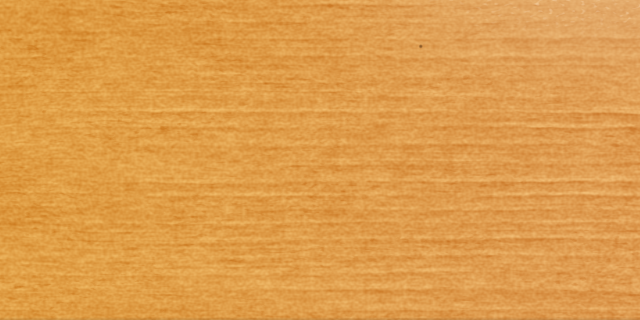
Give the GLSL for this texture, as a WebGL 2 fragment shader.

```glsl
#version 300 es
precision highp float;
// Varnished honey-coloured softwood plank with nearly level grain.
// Long thin growth lines, layers of stretched gradient noise for fibres and
// flecks, and a pale sheen with small glints toward the upper right corner.

uniform vec2 u_resolution;
out vec4 fragColor;

const vec3 DARK_WOOD = vec3(0.818, 0.510, 0.178);
const vec3 PALE_WOOD = vec3(0.924, 0.702, 0.388);
const vec3 SHEEN = vec3(0.910, 0.730, 0.530);
const vec3 SPECK = vec3(0.42, 0.25, 0.09);

float hash(vec2 p) {
    vec3 q = fract(p.xyx * vec3(0.1031, 0.1030, 0.0973));
    q += dot(q, q.yzx + 33.33);
    return fract((q.x + q.y) * q.z);
}

vec2 gradient(vec2 cell) {
    float angle = 6.28318 * hash(cell);
    return vec2(cos(angle), sin(angle));
}

// Gradient noise, roughly -0.7 to 0.7.
float gnoise(vec2 p) {
    vec2 i = floor(p), f = p - i;
    vec2 u = f * f * f * (f * (f * 6.0 - 15.0) + 10.0);
    vec2 e = vec2(0.0, 1.0);
    float a = dot(gradient(i), f);
    float b = dot(gradient(i + e.yx), f - e.yx);
    float c = dot(gradient(i + e.xy), f - e.xy);
    float d = dot(gradient(i + e.yy), f - e.yy);
    return mix(mix(a, b, u.x), mix(c, d, u.x), u.y);
}

// Noise stretched along the grain, shifted by a seed to decorrelate layers.
float layer(vec2 p, vec2 scale, float seed) {
    return gnoise(p * scale + seed * vec2(17.37, 31.73));
}

// Growth lines: a thin pale ridge above a thin dark line, fading along x.
float rings(vec2 p, float count, float seed) {
    float v = p.y * count + 0.9 * layer(p, vec2(0.25, 5.0), seed);
    v += 0.07 * layer(p, vec2(14.0, 20.0), seed + 3.0);
    float cell = floor(v), f = v - cell;
    float strength = 0.35 + 0.65 * hash(vec2(cell, seed));
    strength *= clamp(0.85 + 1.5 * layer(p, vec2(1.8, 12.0), seed + 1.0), 0.1, 1.4);
    float pale = smoothstep(0.40, 0.52, f) * (1.0 - smoothstep(0.56, 0.86, f));
    float dark = smoothstep(0.10, 0.34, f) * (1.0 - smoothstep(0.35, 0.44, f));
    return strength * (0.85 * pale - 0.75 * dark - 0.06);
}

// Short dark pores, sharpened lobes of stretched noise in loose patches.
float flecks(vec2 p, vec2 scale, float seed) {
    float patches = smoothstep(-0.25, 0.35, layer(p, vec2(3.5, 8.0), seed + 2.0));
    return patches * smoothstep(0.20, 0.42, layer(p, scale, seed));
}

// Short fibres and pores, from fine streaks down to nearly round grain.
float fibres(vec2 p) {
    float sum = 0.0, weight = 0.20;
    vec2 scale = vec2(9.0, 54.0);
    for (int i = 0; i < 4; i++) {
        sum += weight * layer(p, scale, 41.0 + float(i));
        scale *= vec2(2.15, 1.28);
        weight *= 1.22;
    }
    return sum;
}

float woodTone(vec2 p) {
    // Gentle bending of the fibres, stronger on the left side.
    float bend = mix(0.030, 0.008, smoothstep(0.0, 0.9, p.x));
    vec2 q = p;
    q.y += bend * layer(p, vec2(1.3, 3.0), 1.0);
    q.y += 0.004 * layer(p, vec2(6.0, 9.0), 2.0);

    float tone = 0.54;
    float ringAmount = mix(0.20, 0.40, smoothstep(0.2, 1.4, p.x));
    tone += ringAmount * rings(q, 19.0, 3.0);
    tone += 0.15 * rings(q, 37.0, 7.0);

    // Broad stains and cloudy mottling under the fine fibres.
    tone += 0.17 * layer(q, vec2(0.9, 4.0), 11.0);
    tone += 0.14 * layer(q, vec2(6.0, 12.0), 12.0);
    tone += 0.11 * layer(q, vec2(14.0, 28.0), 13.0);
    tone += 0.10 * layer(q, vec2(2.5, 36.0), 14.0);
    tone += fibres(q);

    tone -= 0.27 * flecks(q, vec2(17.0, 80.0), 21.0);
    tone -= 0.22 * flecks(q, vec2(38.0, 105.0), 25.0);
    return tone;
}

void main() {
    vec2 p = gl_FragCoord.xy / u_resolution.y;
    float across = gl_FragCoord.x / u_resolution.x;

    vec3 color = mix(DARK_WOOD, PALE_WOOD, clamp(woodTone(p), -0.25, 1.2));

    // Warmer, more saturated left; cooler right.
    color.b += mix(-0.027, 0.030, smoothstep(0.0, 1.0, across));

    // Diffuse sheen and scattered glints.
    float corner = smoothstep(0.62, 1.05, p.y) * smoothstep(0.40, 1.0, across);
    color = mix(color, SHEEN, 0.48 * corner);
    float glint = smoothstep(0.15, 0.60, layer(p, vec2(50.0, 90.0), 31.0));
    float glintZone = smoothstep(0.84, 1.0, p.y) * smoothstep(0.5, 0.95, across);
    color += vec3(0.05, 0.11, 0.17) * glint * glintZone;

    // A single tiny knot and the shaded lower edge.
    float knot = length(p - vec2(1.315, 0.855));
    color = mix(color, SPECK, 0.7 * (1.0 - smoothstep(0.001, 0.008, knot)));
    color *= mix(0.90, 1.0, smoothstep(0.0, 0.010, p.y));

    fragColor = vec4(clamp(color, 0.0, 1.0), 1.0);
}
```
